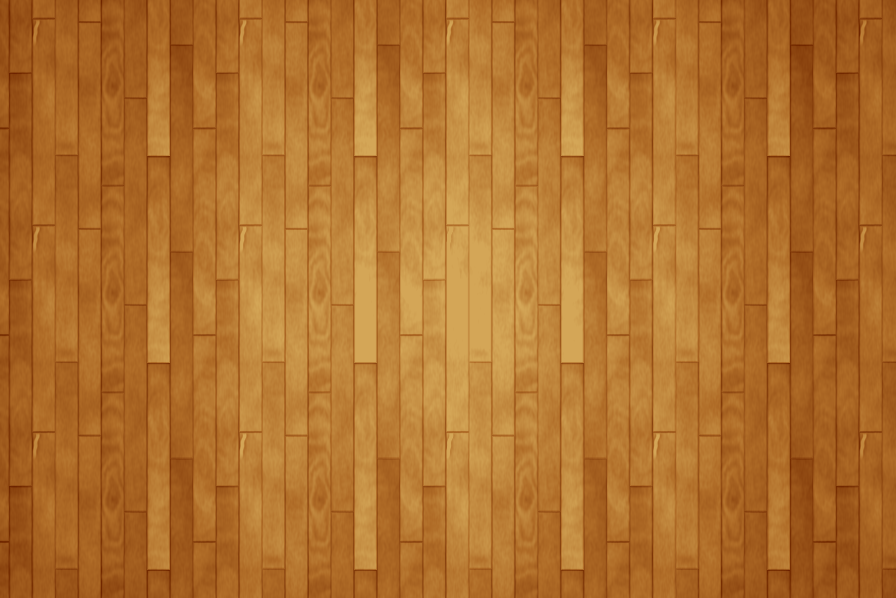
Write a Shadertoy shader that draws this texture.

```glsl
// A plank floor: a square tile of nine upright boards repeats over the canvas.
// Each board has one butt joint, its own tone, stretched gradient-noise grain
// and arched growth rings; a soft pool of light brightens the middle.

const float TILE = 0.3457;        // tile side, in canvas heights
const float BOARDS = 9.0;         // boards per tile
const float TILE_SHIFT = 0.042;   // tile edge left of the canvas centre

// Per board: joint height (down the tile), tone, shade past the joint, ring strength
const float JOINT[9] = float[9](0.353, 0.090, 0.751, 0.107, 0.898, 0.475, 0.757, 0.218, 0.621);
const float TONE[9] = float[9](-0.03, 0.12, 0.09, 0.06, -0.02, -0.07, 0.08, -0.13, 0.0);
const float SHADE[9] = float[9](0.08, 0.0, 0.20, 0.0, 0.06, 0.08, 0.34, 0.20, 0.04);
const float RINGS[9] = float[9](0.035, 0.015, 0.015, 0.015, 0.07, 0.02, 0.035, 0.02, 0.035);

const vec3 DARK_WOOD = vec3(0.53, 0.25, 0.05);
const vec3 MID_WOOD = vec3(0.69, 0.425, 0.155);
const vec3 PALE_WOOD = vec3(0.83, 0.65, 0.34);

vec2 hashGradient(vec2 cell) {
    vec2 h = vec2(dot(cell, vec2(127.1, 311.7)), dot(cell, vec2(269.5, 183.3)));
    return 2.0 * fract(sin(h) * 43758.5) - 1.0;
}

float gradientNoise(vec2 p) {
    vec2 i = floor(p), f = fract(p);
    vec2 u = f * f * f * (f * (f * 6.0 - 15.0) + 10.0);
    vec2 e = vec2(0.0, 1.0);
    float low = mix(dot(hashGradient(i), f),
                    dot(hashGradient(i + e.yx), f - e.yx), u.x);
    float high = mix(dot(hashGradient(i + e.xy), f - e.xy),
                     dot(hashGradient(i + e.yy), f - e.yy), u.x);
    return mix(low, high, u.y);
}

// Soft line: 1 on the line, 0 beyond its half width
float lineMask(float dist, float halfWidth, float pixel) {
    float blur = max(pixel, halfWidth * 0.8);
    return 1.0 - smoothstep(halfWidth - 0.5 * blur, halfWidth + blur, dist);
}

// Grain on a board; q is in board widths, x across and y along
float grain(vec2 q, float seed) {
    vec2 s = vec2(seed * 17.3, seed * 9.1);
    float fibres = gradientNoise(q * vec2(6.0, 1.3) + s);
    float flecks = gradientNoise(q * vec2(11.0, 4.5) + s + 40.0);
    float blotches = gradientNoise(q * vec2(1.1, 0.8) + s + 80.0);
    float clouds = gradientNoise(q * vec2(0.5, 0.35) + s + 120.0);
    return 0.08 * fibres + 0.10 * flecks + 0.24 * blotches + 0.20 * clouds;
}

// Arched growth rings around a point of the board
float growthRings(vec2 q, vec2 centre, float seed) {
    vec2 d = (q - centre) * vec2(1.0, 0.32);
    float warp = gradientNoise(q * vec2(1.6, 1.1) + seed * 5.7);
    return sin(length(d) * 24.0 + warp * 6.0);
}

// Round dark flaw with a soft edge
float knot(vec2 q, vec2 centre, vec2 size) {
    vec2 d = (q - centre) / size;
    return exp(-dot(d, d));
}

// Narrow slanted split near the head of a board
float split(vec2 q, float halfWidth) {
    float wobble = 0.10 * gradientNoise(vec2(3.0, q.y * 3.0 + 3.0));
    float axis = 0.22 - 0.13 * q.y + wobble;
    float span = smoothstep(0.0, 0.15, q.y) * (1.0 - smoothstep(0.8, 1.3, q.y));
    return span * (1.0 - smoothstep(0.3 * halfWidth, halfWidth, abs(q.x - axis)));
}

// Warm ramp; values below zero run on into the dark of the gaps
vec3 woodColour(float v) {
    v = clamp(v, -0.35, 1.0);
    return v < 0.5 ? mix(DARK_WOOD, MID_WOOD, v * 2.0)
                   : mix(MID_WOOD, PALE_WOOD, v * 2.0 - 1.0);
}

void mainImage(out vec4 fragColor, in vec2 fragCoord) {
    float pixel = 1.0 / iResolution.y;
    vec2 p = (fragCoord - 0.5 * iResolution.xy) * pixel;

    // Board layout
    vec2 tile = vec2(p.x + TILE_SHIFT, 0.5 - p.y) / TILE;
    float column = floor(tile.x * BOARDS);
    int board = int(mod(column + 0.5, BOARDS));
    float seed = float(board) + 1.0;
    float across = tile.x * BOARDS - column;
    float along = fract(tile.y - JOINT[board]);
    vec2 q = vec2(across, along * BOARDS);

    // Tone: pool of light, board shade, grain and rings
    float value = 0.98 - 0.90 * length(p * vec2(0.96, 1.06));
    value += TONE[board] - SHADE[board] * (exp(-5.0 * along) - 0.4 * along);
    value += grain(q, seed);
    vec2 heart = vec2(0.5, 4.7 + (board == 4 ? 0.0 : 2.5 * sin(seed * 2.4)));
    value += RINGS[board] * growthRings(q, heart, seed);

    // Flaws on single boards
    if (board == 4) value -= 0.26 * knot(q, heart, vec2(0.24, 0.35));
    if (board == 2) value -= 0.18 * knot(q, vec2(0.5, 8.6), vec2(0.35, 0.2));
    if (board == 1) value += 0.50 * split(q, 0.12) - 0.18 * split(q, 0.26);

    // Seams between boards and joints across them
    float seamDist = min(across, 1.0 - across) * TILE / BOARDS;
    float jointDist = min(along, 1.0 - along) * TILE;
    float edge = floor(tile.x * BOARDS + 0.5);
    float seamDepth = 0.34 + 0.12 * sin(mod(edge, BOARDS) * 2.2);
    float jointDepth = 0.36 + 0.10 * sin(seed * 3.7);
    float seam = seamDepth * lineMask(seamDist, 0.0010, pixel);
    float joint = jointDepth * lineMask(jointDist, 0.0012, pixel);
    value = min(value, 1.0) - max(seam, joint);

    fragColor = vec4(woodColour(value), 1.0);
}
```
